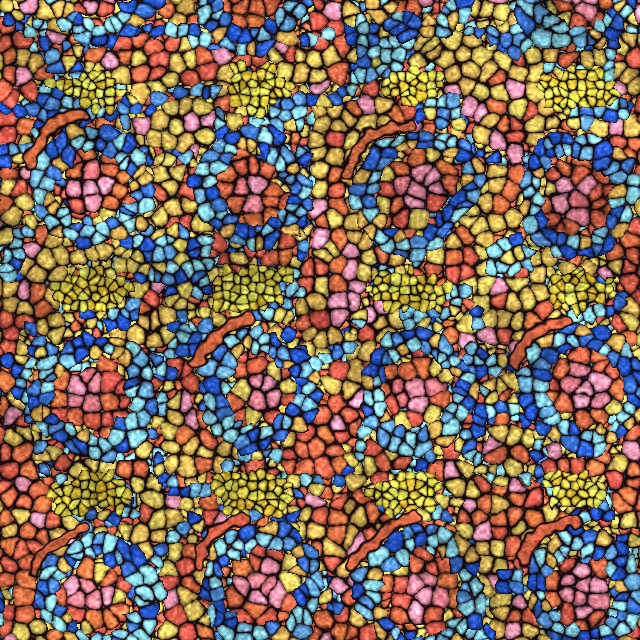
This pattern is drawn by a Shadertoy shader. Its source:

```glsl
// Mosaic of coloured pebbles: ringed medallions, seed clusters and arcs on black.

const vec3 DARK = vec3(0.07, 0.03, 0.05);
const vec3 CORAL = vec3(0.84, 0.34, 0.29);
const vec3 ORANGE = vec3(0.86, 0.46, 0.25);
const vec3 GOLD = vec3(0.86, 0.77, 0.36);
const vec3 PINK = vec3(0.92, 0.58, 0.69);
const vec3 SKY = vec3(0.54, 0.84, 0.91);
const vec3 BLUE = vec3(0.13, 0.31, 0.76);

float hash(vec2 p) {
    return fract(sin(dot(p, vec2(127.1, 311.7))) * 43758.545);
}

float noise(vec2 p) {
    vec2 i = floor(p), f = fract(p);
    f = f * f * (3.0 - 2.0 * f);
    return mix(mix(hash(i), hash(i + vec2(1, 0)), f.x),
               mix(hash(i + vec2(0, 1)), hash(i + 1.0), f.x), f.y);
}

// Jittered grid point of a cell; x wraps so that rings close
vec2 site(vec2 id, float wrap, float salt) {
    vec2 k = vec2(mod(id.x, wrap), id.y) + salt;
    return id + 0.5 + 0.8 * (vec2(hash(k), hash(k + 41.3)) - 0.5);
}

// Rounded Voronoi cell: xy = centre, z = distance to border, w = seed
vec4 pebble(vec2 p, float wrap, float salt) {
    vec2 cell = floor(p), id = cell;
    float nearest = 9.0;
    for (int k = 0; k < 9; k++) {
        vec2 c = cell + vec2(k % 3 - 1, k / 3 - 1);
        float d = length(site(c, wrap, salt) - p);
        if (d < nearest) { nearest = d; id = c; }
    }
    vec2 centre = site(id, wrap, salt);
    float sum = 0.0;
    for (int k = 0; k < 25; k++) {
        vec2 c = id + vec2(k % 5 - 2, k / 5 - 2);
        if (c == id) continue;
        vec2 other = site(c, wrap, salt);
        float d = dot(0.5 * (centre + other) - p, normalize(other - centre));
        sum += exp(-12.0 * d);
    }
    float seed = hash(vec2(mod(id.x, wrap), id.y) + salt + 7.7);
    return vec4(centre, -log(sum) / 12.0, seed);
}

// Position inside the nearest medallion (xy) and its seed (z)
vec3 medallion(vec2 p) {
    p += 0.026 * (vec2(noise(p * 11.0), noise(p * 11.0 + 30.0)) - 0.5);
    vec2 size = vec2(0.253, 0.315), q = p - vec2(0.15, 0.39);
    vec2 id = floor(q / size + 0.5);
    float seed = hash(id + 3.0);
    return vec3(q - id * size - 0.016 * (vec2(seed, hash(id + 9.0)) - 0.5), seed);
}

// Below one inside a flat, ragged seed cluster
float cluster(vec2 p) {
    vec2 size = vec2(0.253, 0.315), q = p - vec2(0.14, 0.232);
    vec2 id = floor(q / size + 0.5);
    float r = length((q - id * size) / vec2(0.06, 0.034)) + 0.6 * (noise(p * 40.0) - 0.5);
    return r / mix(0.7, 1.1, hash(id + 17.0));
}

// 0 ground, 1 medallion core, 2 ring, 3 cluster, 4 blue strip
int zone(vec2 c) {
    float r = length(medallion(c).xy);
    if (r < 0.060) return 1;
    if (r < 0.096) return 2;
    if (cluster(c) < 1.0) return 3;
    bool strip = abs(noise(c * 10.0) - 0.5) < 0.06 || cluster(c - vec2(0.025, -0.026)) < 0.9;
    return strip ? 4 : 0;
}

vec3 coolPaint(float s) {
    return mix(BLUE, SKY, smoothstep(0.1, 0.65, s));
}

// Lays a domed, grainy pebble over the colour below it
void lay(inout vec3 col, vec4 cell, vec3 paint, float grain) {
    float gap = mix(0.0, 0.07, fract(cell.w * 17.3));
    float h = cell.z + 0.09 * (grain - 0.5);
    float dome = smoothstep(gap, gap + 0.22, h);
    vec3 lit = paint * mix(0.66, 1.02, dome) * (0.75 + 0.5 * grain);
    lit += 0.3 * dome * dome * max(grain - 0.45, 0.0);
    col = mix(col, DARK, smoothstep(-0.13, -0.01, cell.z));
    col = mix(col, lit, smoothstep(gap - 0.05, gap + 0.05, h));
}

void mainImage(out vec4 fragColor, in vec2 fragCoord) {
    vec2 p = fragCoord / iResolution.y;
    float grain = 0.55 * noise(p * 190.0) + 0.45 * noise(p * 400.0);
    vec2 w = p + 0.005 * (vec2(noise(p * 80.0), noise(p * 80.0 + 20.0)) - 0.5);
    vec3 col = DARK;

    // Small mixed crumbs that fill the joints between the other layers
    vec4 cell = pebble(w * 62.0, 1000.0, 23.0);
    float s = cell.w, t = fract(s * 37.0);
    lay(col, cell, s < 0.4 ? GOLD : s < 0.75 ? mix(CORAL, ORANGE, t) : coolPaint(t), grain);

    // Warm ground and medallion cores
    cell = pebble(w * 39.0, 1000.0, 0.0);
    vec2 c = cell.xy / 39.0;
    int z = zone(c);
    s = cell.w;
    t = fract(s * 37.0);
    if (z < 2) {
        vec3 warm = mix(CORAL, ORANGE, t);
        float goldShare = 0.1 + 0.75 * noise(c * 8.0 + 50.0);
        vec3 paint = s < goldShare ? mix(GOLD, ORANGE, 0.3 * t) : s > 0.88 ? PINK : warm;
        if (z == 1) {
            float r = length(medallion(c).xy);
            paint = r < 0.034 ? mix(PINK, CORAL, 0.6 * t * t) : s < 0.15 ? GOLD : warm;
        }
        lay(col, cell, paint, grain);
    }

    // Small blue strips
    cell = pebble(w * 54.0, 1000.0, 5.0);
    if (zone(cell.xy / 54.0) == 4)
        lay(col, cell, cell.w > 0.85 ? GOLD : coolPaint(cell.w), grain);

    // Fine yellow seeds
    cell = pebble(w * 72.0, 1000.0, 11.0);
    if (zone(cell.xy / 72.0) == 3)
        lay(col, cell, mix(vec3(0.80, 0.66, 0.16), vec3(0.84, 0.86, 0.34), cell.w), grain);

    // Two rows of blue pebbles around each medallion
    vec3 m = medallion(w);
    float r = length(m.xy), angle = atan(m.y, m.x);
    cell = pebble(vec2(angle / 6.28318 * 24.0, r / 0.0195), 24.0, floor(m.z * 90.0));
    if (cell.y > 3.0 && cell.y < 5.0)
        lay(col, cell, cell.w > 0.84 ? mix(GOLD, ORANGE, 0.3) : coolPaint(cell.w), grain);

    // Long orange arc at the upper left
    float arc = length(vec2(max(abs(angle - 2.25) - 0.5, 0.0) * r, r - 0.108)) - 0.008;
    arc += 0.008 * (noise(p * 90.0) - 0.5);
    if (m.z > 0.25) {
        col = mix(col, DARK, 1.0 - smoothstep(0.001, 0.004, arc));
        vec3 paint = mix(ORANGE, CORAL, 0.7 * m.z) * (0.6 + 0.7 * grain);
        col = mix(col, paint, 1.0 - smoothstep(-0.003, 0.001, arc));
    }

    // Broad light and dark patches
    col *= 0.84 + 0.36 * noise(p * 14.0 + 70.0);
    fragColor = vec4(clamp(col, 0.0, 1.0), 1.0);
}
```
